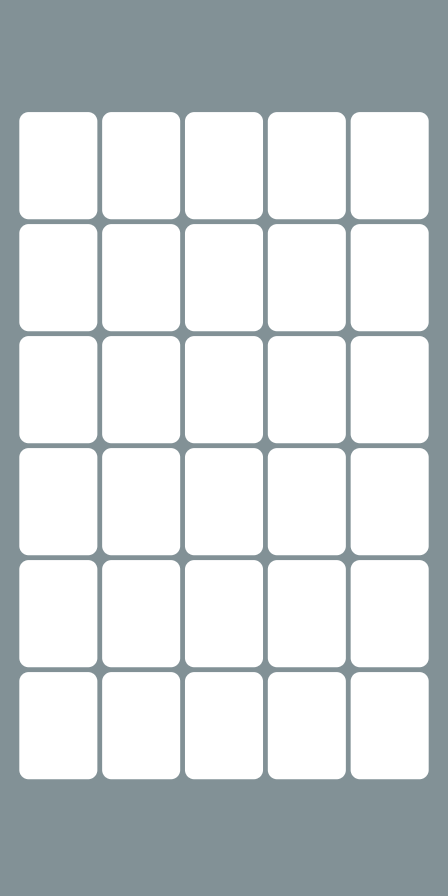
Reproduce this pattern procedurally as a Shadertoy shader.

```glsl
// Lengths are fractions of the canvas width
const vec2 TILE_COUNT = vec2(5.0, 6.0);
const vec2 TILE_PITCH = vec2(0.1849, 0.25);
const vec2 TILE_SIZE = vec2(0.1742, 0.2392);
const vec2 GRID_OFFSET = vec2(0.0, 0.0052);
const float CORNER_RADIUS = 0.0208;
const vec3 BACKGROUND_COLOR = vec3(0.51, 0.57, 0.59);
const vec3 TILE_COLOR = vec3(1.0);

float roundedBoxDistance(vec2 p, vec2 halfSize, float radius) {
    vec2 q = abs(p) - halfSize + radius;
    return length(max(q, 0.0)) + min(max(q.x, q.y), 0.0) - radius;
}

// Position relative to the centre of the nearest tile in the finite grid
vec2 nearestTileLocal(vec2 p) {
    vec2 middleIndex = 0.5 * (TILE_COUNT - 1.0);
    vec2 index = floor(p / TILE_PITCH + middleIndex + 0.5);
    index = clamp(index, vec2(0.0), TILE_COUNT - 1.0);
    return p - (index - middleIndex) * TILE_PITCH;
}

void mainImage(out vec4 fragColor, in vec2 fragCoord) {
    float canvasScale = min(iResolution.x, 0.5 * iResolution.y);
    vec2 p = (fragCoord - 0.5 * iResolution.xy) / canvasScale - GRID_OFFSET;

    // Tile coverage, smoothed over one pixel
    float dist = roundedBoxDistance(nearestTileLocal(p), 0.5 * TILE_SIZE, CORNER_RADIUS);
    float coverage = clamp(0.5 - dist * canvasScale, 0.0, 1.0);

    fragColor = vec4(mix(BACKGROUND_COLOR, TILE_COLOR, coverage), 1.0);
}
```
